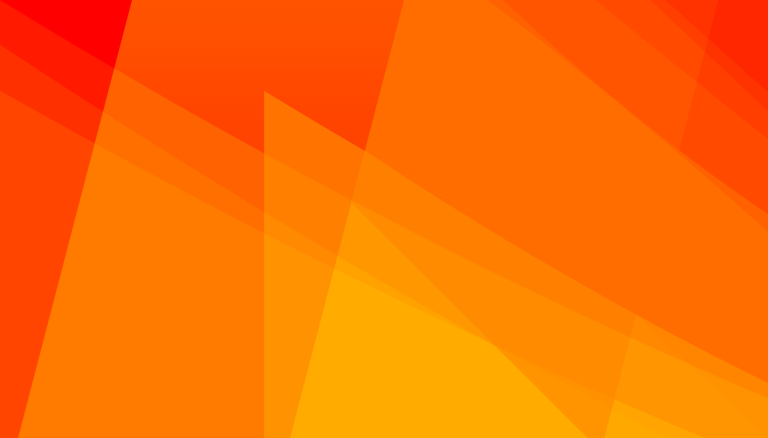
Write a WebGL 1 fragment shader that draws this background.

```glsl
precision highp float;

uniform vec2 u_resolution;

#define ASPECT 1.745
#define SLANT 0.259
#define FOLD_X 0.6
#define PANE_GLOW 0.41
#define FOLD_GLOW 0.25
#define INNER_GLOW 0.10
#define VEIL 0.6
#define CORNER_SHADE 0.045

// Antialiased step over a signed distance in canvas heights.
float edge(float d) {
    float soft = 0.75 / u_resolution.y;
    return smoothstep(-soft, soft, d);
}

// 1 below the arc y = k.x + k.y * x + k.z * x * x, with y pointing down.
float below(vec2 p, vec3 k) {
    float slope = k.y + 2.0 * k.z * p.x;
    float d = p.y - (k.x + p.x * (k.y + k.z * p.x));
    return edge(d * inversesqrt(1.0 + slope * slope));
}

// 1 to the right of a leaning line that meets the top edge at x.
float rightOf(vec2 p, float x) {
    return edge((p.x + SLANT * p.y - x) * inversesqrt(1.0 + SLANT * SLANT));
}

void main() {
    vec2 uv = gl_FragCoord.xy / u_resolution;
    vec2 p = vec2(uv.x * ASPECT, 1.0 - uv.y);

    // Leaning panes
    float pane1 = rightOf(p, 0.300);
    float pane2 = rightOf(p, 0.918);
    float pane3 = rightOf(p, 1.632);

    // Long sweeping arcs
    float upper = below(p, vec3(0.0, 0.616, -0.0545));
    float middle = below(p, vec3(0.102, 0.666, -0.0486));
    float lower = below(p, vec3(0.207, 0.570, -0.0467));
    float crest = below(p, vec3(-0.183, 0.687, -0.061));
    float inner = below(p, vec3(-0.275, 0.826, -0.096));
    float fold = edge(p.x - FOLD_X) * crest;

    // Heat runs from red at 0 to yellow near 0.7
    float heat = 0.10 * upper + 0.09 * middle + 0.08 * lower;
    heat = mix(heat, 0.79, PANE_GLOW * pane1);
    heat -= 0.06 * smoothstep(0.0, 0.33, p.y)
          * pane1 * (1.0 - pane2) * (1.0 - max(upper, fold));
    heat = mix(heat, 0.84, FOLD_GLOW * fold);
    heat += INNER_GLOW * pane2;

    // Diagonal veil and the dim strips under the crest
    float veil = pane2 * fold * edge((p.x - p.y - 0.335) * 0.707);
    heat = mix(heat, 0.52, VEIL * veil);
    heat -= pane2 * fold * (0.07 * (1.0 - inner) + 0.035 * (1.0 - upper));

    // Bright lower right pane
    float wedge = 1.0 - edge((p.x - 0.727 - 1.067 * p.y + 0.048) * 0.684);
    heat += pane3 * inner * (0.02 + 0.015 * wedge + 0.045 * lower * wedge);

    // Red layers stacked in the upper right corner
    float rim = 1.0 - below(p, vec3(-0.692, 0.494, 0.118));
    float body = 1.0 - below(p, vec3(-1.373, 1.456, -0.223));
    float layers = rim + body;
    layers += 1.0 - below(p, vec3(-1.094, 0.809, 0.0));
    layers += 1.0 - below(p, vec3(-1.402, 0.949, 0.0));
    layers += 1.0 - below(p, vec3(-1.365, 0.903, 0.0));
    layers += body * pane3;
    heat -= CORNER_SHADE * layers * step(1.0, p.x);

    gl_FragColor = vec4(1.0, clamp(heat, 0.0, 1.0), 0.0, 1.0);
}
```
